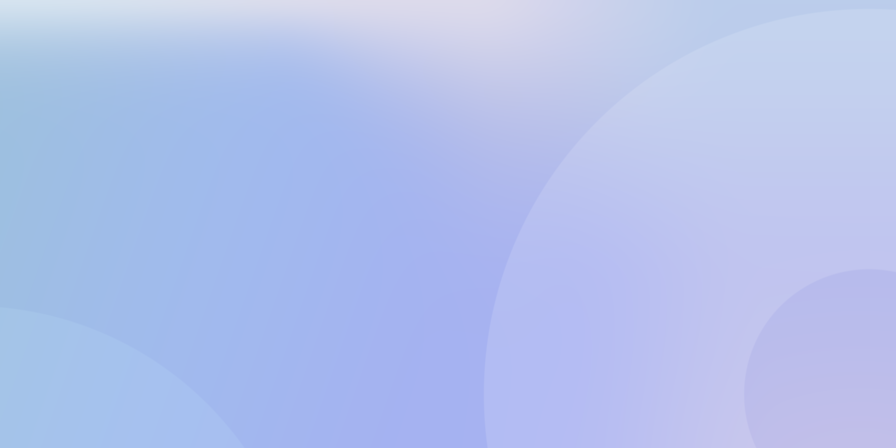
Give the GLSL for this background, as a WebGL 2 fragment shader.

```glsl
#version 300 es
precision highp float;
// Soft pastel backdrop: a tilted teal-to-lavender ramp under a pale veil along the
// top, with a translucent ring at the right and a translucent disc at the lower left.
// Built from smoothstep blends and circle distances; the canvas height is 1 unit.

uniform vec2 u_resolution;
out vec4 fragColor;

// Ramp colours, left to right, and the lean of the left part
const vec3 TEAL       = vec3(0.612, 0.755, 0.865);
const vec3 SKY        = vec3(0.630, 0.730, 0.930);
const vec3 PERIWINKLE = vec3(0.645, 0.695, 0.945);
const vec3 VIOLET     = vec3(0.648, 0.688, 0.950);
const vec3 LAVENDER   = vec3(0.712, 0.732, 0.927);
const float RAMP_TILT = 0.350;

// Glow colours
const vec3 MINT_WHITE = vec3(0.835, 0.890, 0.938);
const vec3 CREAM      = vec3(0.862, 0.855, 0.922);
const vec3 MAUVE_GREY = vec3(0.790, 0.785, 0.875);
const vec3 COOL_BLUE  = vec3(0.732, 0.802, 0.922);
const vec3 PINK       = vec3(0.790, 0.760, 0.905);

// Pink glow: place, tightness along each axis and strength
const vec2  PINK_CENTER   = vec2(1.920, -0.100);
const vec2  PINK_FALLOFF  = vec2(2.000, 3.000);
const float PINK_STRENGTH = 0.65;

// Translucent shapes
const vec2  RING_CENTER = vec2(1.940, 0.120);
const float RING_OUTER  = 0.860;
const float RING_INNER  = 0.279;
const float RING_ALPHA  = 0.135;
const vec2  DISC_CENTER = vec2(-0.065, -0.430);
const float DISC_RADIUS = 0.747;
const vec3  DISC_TINT   = vec3(0.800, 0.950, 1.000);
const float DISC_ALPHA  = 0.120;

// Veil thickness at the left, its growth to the right, tail shape and fade-out
const float VEIL_DEPTH  = 0.105;
const float VEIL_GROWTH = 0.245;
const float VEIL_POWER  = 1.45;
const vec2  VEIL_FADE   = vec2(1.05, 1.65);

// Antialiased coverage of a circle
float disc(vec2 p, vec2 center, float radius) {
    float pixel = 1.0 / u_resolution.y;
    return 1.0 - smoothstep(-pixel, pixel, length(p - center) - radius);
}

// Colour ramp across the canvas, leaning on its left part
vec3 ramp(vec2 p) {
    float lean = p.x - RAMP_TILT * (p.y - 0.4);
    vec3 color = mix(TEAL, SKY, smoothstep(-0.35, 0.55, lean));
    color = mix(color, PERIWINKLE, smoothstep(0.35, 1.15, lean));
    color = mix(color, VIOLET, smoothstep(1.0, 1.4, p.x));
    float bend = p.x + 0.15 * (p.y - 0.3);
    return mix(color, LAVENDER, smoothstep(1.22, 1.72, bend));
}

// Pale light falling from the top edge, deeper towards the middle
vec3 addVeil(vec3 color, vec2 p) {
    float below = max(1.0 - p.y, 0.0);
    float depth = VEIL_DEPTH + VEIL_GROWTH * smoothstep(0.6, 1.25, p.x);
    float amount = exp(-pow(below / depth, VEIL_POWER));
    amount *= 1.0 - smoothstep(VEIL_FADE.x, VEIL_FADE.y, p.x);
    vec3 veil = mix(MINT_WHITE, CREAM, smoothstep(0.0, 0.9, p.x));
    veil = mix(veil, MAUVE_GREY, smoothstep(0.0, 0.4, below));
    return mix(color, veil, amount);
}

void main() {
    vec2 p = gl_FragCoord.xy / u_resolution.y;

    // Background light
    vec3 color = ramp(p);
    float cool = smoothstep(0.9, 1.5, p.x) * smoothstep(0.35, 1.0, p.y);
    color = mix(color, COOL_BLUE, cool);
    color = addVeil(color, p);
    vec2 toPink = PINK_FALLOFF * (p - PINK_CENTER);
    color = mix(color, PINK, PINK_STRENGTH * exp(-dot(toPink, toPink)));

    // Ring and disc
    float ring = disc(p, RING_CENTER, RING_OUTER) - disc(p, RING_CENTER, RING_INNER);
    color = mix(color, vec3(1.0), RING_ALPHA * ring);
    color = mix(color, DISC_TINT, DISC_ALPHA * disc(p, DISC_CENTER, DISC_RADIUS));

    fragColor = vec4(color, 1.0);
}
```
